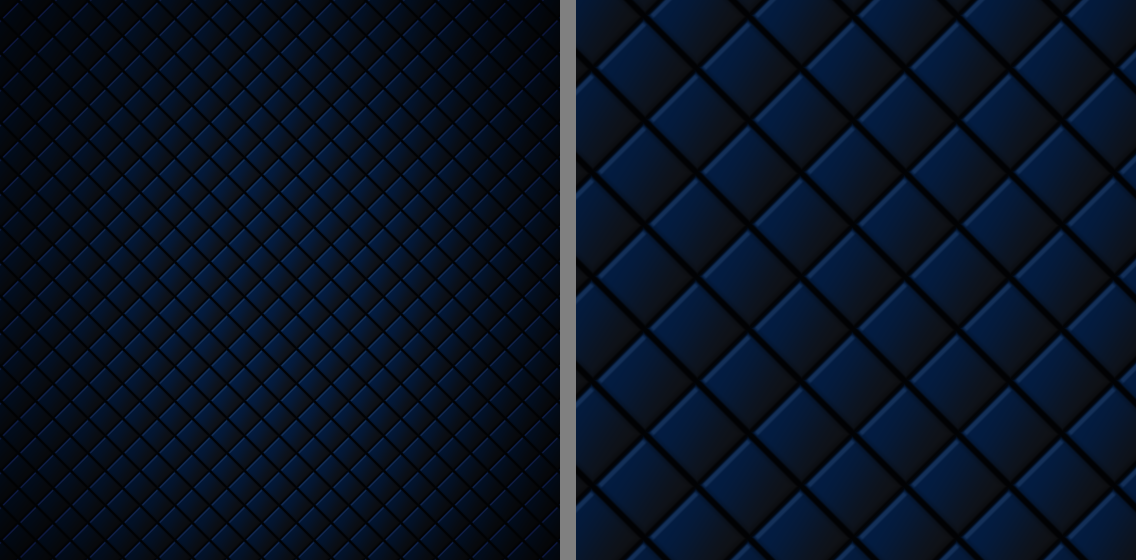
Left, the full canvas; right, a detail of the centre.
A Shadertoy shader for this pattern:

```glsl
// Soft coverage of a band around zero, given in tile units
float band(float dist, float halfWidth, float soft) {
    return 1.0 - smoothstep(halfWidth - soft, halfWidth + soft, abs(dist));
}

// Signed offset to the nearest whole number
float seamOffset(float x) {
    return fract(x + 0.5) - 0.5;
}

// Padded tile: blue at its upper left side, charcoal at its lower right
vec3 tileColor(vec2 tile) {
    float light = smoothstep(0.0, 0.9, 0.82 * tile.y + 0.18 * (1.0 - tile.x));
    vec3 color = mix(vec3(0.062, 0.066, 0.078), vec3(0.010, 0.112, 0.262), light);
    // Rounded falloff toward the seams
    vec2 edge = min(tile, 1.0 - tile);
    return color * mix(0.75, 1.0, smoothstep(0.02, 0.13, min(edge.x, edge.y)));
}

void mainImage(out vec4 fragColor, in vec2 fragCoord) {
    vec2 uv = fragCoord / iResolution.xy;

    // Diagonal lattice, about sixteen diamonds each way
    vec2 grid = (uv - vec2(0.343, 0.626)) * 16.1;
    vec2 diagonal = vec2(grid.x + grid.y, grid.y - grid.x);
    vec2 tile = fract(diagonal);
    float pixel = 22.8 / min(iResolution.x, iResolution.y);
    float soft = max(0.02, 0.6 * pixel);

    vec3 color = tileColor(tile);

    // Spotlight fading into the corners
    float radius = length((uv - vec2(0.5, 0.47)) * vec2(1.12, 0.88));
    float fade = smoothstep(0.1, 0.84, radius);
    color *= mix(1.0, 0.2, fade);

    // Bright rim along the upper left edge, turning violet far from the light
    float rim = band(seamOffset(tile.y - 0.925), 0.03, soft);
    rim *= smoothstep(0.04, 0.1, tile.x) * smoothstep(0.04, 0.1, 1.0 - tile.x);
    vec3 rimColor = mix(vec3(0.085, 0.2, 0.36), vec3(0.05, 0.07, 0.24), fade);
    color = mix(color, rimColor, 0.9 * rim);

    // Dark seams, heavier on the falling diagonal
    float falling = band(seamOffset(diagonal.x), 0.042, soft);
    float rising = band(seamOffset(diagonal.y), 0.03, soft);
    color = mix(color, vec3(0.004, 0.006, 0.012), max(0.95 * falling, 0.85 * rising));

    fragColor = vec4(color, 1.0);
}
```
